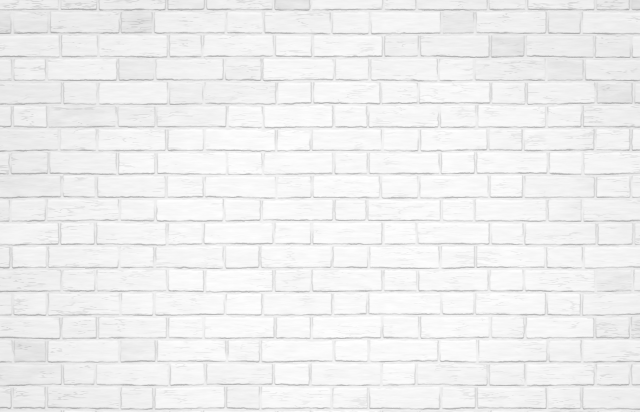
A Shadertoy shader for this texture:

```glsl
// Whitewashed brick wall: long and short bricks alternate along each staggered course.

const float PAIRS = 5.98;        // long + short brick pairs across the canvas
const float COURSES = 17.57;     // courses down the canvas
const float COURSE_H = 0.22;     // course height, in pair lengths
const float SHORT_LEN = 0.335;   // share of a pair taken by the short brick
const float JOINT = 0.012;       // half width of the mortar joint

const vec3 PAINT = vec3(0.986);
const vec3 MORTAR = vec3(0.952);
const vec3 SHADOW = vec3(0.70);

float hash(vec2 p) {
    vec3 q = fract(vec3(p.xyx) * 0.1031);
    q += dot(q, q.yzx + 33.33);
    return fract((q.x + q.y) * q.z);
}

float noise(vec2 p) {
    vec2 i = floor(p), f = fract(p);
    f = f * f * (3.0 - 2.0 * f);
    vec2 e = vec2(0.0, 1.0);
    return mix(mix(hash(i), hash(i + e.yx), f.x),
               mix(hash(i + e.xy), hash(i + e.yy), f.x), f.y);
}

float fbm(vec2 p) {
    float sum = 0.0, amp = 0.5;
    for (int i = 0; i < 4; i++) {
        sum += amp * noise(p);
        p = p * 2.03 + 17.3;
        amp *= 0.5;
    }
    return sum;
}

// Slightly irregular position of the k-th upright joint in a course
float jointX(float k, float row) {
    float jitter = (hash(vec2(k + 40.0, row + 9.0)) - 0.5) * 0.035;
    return floor(k * 0.5) + mod(k, 2.0) * SHORT_LEN + jitter;
}

float roundBox(vec2 p, vec2 halfSize, float radius) {
    vec2 d = abs(p) - halfSize + radius;
    return length(max(d, 0.0)) + min(max(d.x, d.y), 0.0) - radius;
}

// Soft, long brush marks that appear in patches
float brushMarks(vec2 p, float seed) {
    float ridge = abs(fbm(p * vec2(4.0, 32.0) + seed) - 0.47);
    float patches = smoothstep(0.4, 0.85, noise(p * vec2(6.0, 12.0) + seed));
    return (1.0 - smoothstep(0.0, 0.06, ridge)) * patches;
}

void mainImage(out vec4 fragColor, in vec2 fragCoord) {
    vec2 uv = fragCoord / iResolution.xy;
    float px = PAIRS / iResolution.x;

    // Wall coordinates: x in pair lengths, y in courses counted downwards
    vec2 wall = vec2(uv.x * PAIRS, (1.0 - uv.y) * COURSES + 0.54);
    vec2 surface = wall * vec2(1.0, COURSE_H);
    wall.y += (noise(vec2(wall.x * 2.0, floor(wall.y + 0.5) * 7.0)) - 0.5) * 0.06;

    // Find the brick; every other course is shifted
    float row = floor(wall.y);
    float x = wall.x - 0.11 - 0.46 * (1.0 - mod(row, 2.0));
    float k = 2.0 * floor(x) + step(SHORT_LEN, fract(x));
    k += step(jointX(k + 1.0, row), x) - step(x, jointX(k, row));
    float left = jointX(k, row), right = jointX(k + 1.0, row);
    vec2 id = vec2(k + 50.0, row + 20.0);

    // Brick outline, ragged at the edges
    vec2 q = vec2(x - 0.5 * (left + right), (wall.y - row - 0.5) * COURSE_H);
    vec2 halfSize = 0.5 * vec2(right - left, COURSE_H) - JOINT;
    float d = roundBox(q, halfSize, 0.014);
    d += (fbm(surface * 22.0) - 0.47) * 0.016;
    float brick = 1.0 - smoothstep(-px, px, d);

    // Painted face: tint per brick, brushed grain and a few stains
    float dull = smoothstep(0.3, 1.15, length((uv - vec2(0.54, 0.42)) * vec2(1.7, 1.4)));
    float tint = hash(id);
    float grain = fbm(surface * vec2(9.0, 50.0) + tint * 31.0) - 0.47;
    float stain = smoothstep(0.65, 1.0, hash(id + 7.7)) * fbm(surface * vec2(6.0, 18.0));
    vec3 face = PAINT - (0.010 + 0.02 * dull) * tint + 0.05 * grain;
    face -= stain * (0.015 + 0.10 * dull);
    face -= (0.04 + 0.04 * dull) * brushMarks(surface, tint * 20.0);

    // Mortar, blended under the face
    vec3 bed = MORTAR + 0.05 * (fbm(surface * 30.0) - 0.47);
    vec3 color = mix(bed, face, brick);

    // Light from above: thin dark lower edges, faint broken sides, lit upper rim
    vec2 gap = halfSize - abs(q);
    float horizontal = smoothstep(-0.012, 0.012, gap.x - gap.y);
    float below = horizontal * step(0.0, q.y);
    float above = horizontal * step(q.y, 0.0);
    float wear = smoothstep(0.15, 0.75, noise(surface * vec2(10.0, 8.0) + id));
    float lineWidth = 0.0035 + px * 0.45;
    float line = exp(-pow((d - 0.002) / lineWidth, 2.0));
    float strength = mix(0.38 * wear, 0.4 + 0.5 * wear, below) * (1.0 - 0.75 * above);
    color = mix(color, SHADOW, line * strength);
    color += 0.02 * above * exp(-pow((d + 0.012) / 0.01, 2.0));

    // Overall fall-off towards the borders
    color -= 0.045 * dull;
    fragColor = vec4(clamp(color, 0.0, 1.0), 1.0);
}
```
